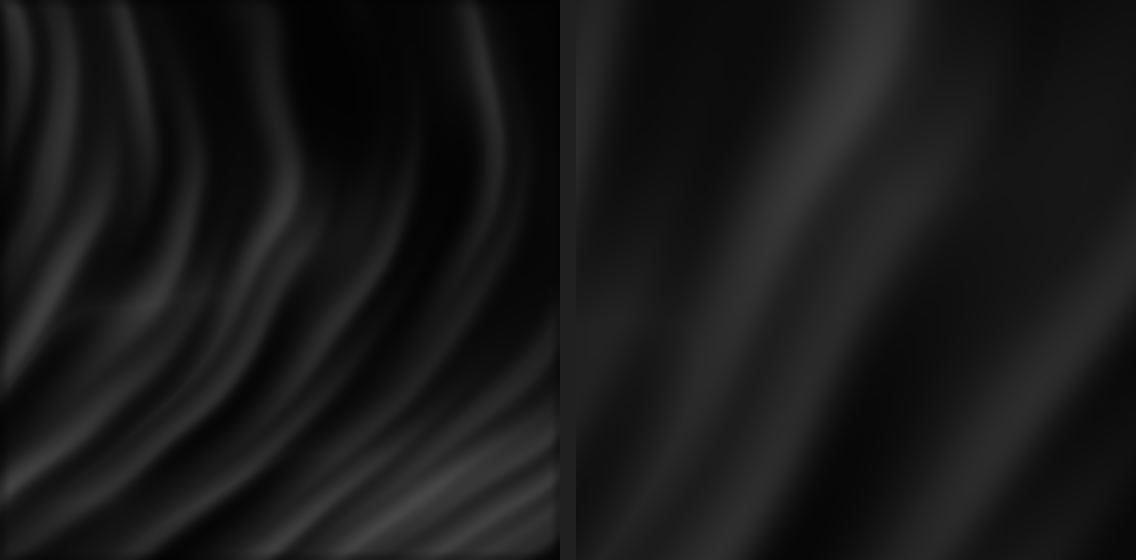
Left: the whole. Right: its middle third, enlarged.
Give the GLSL for this background, as a WebGL 2 fragment shader.

```glsl
#version 300 es
precision highp float;
// Dark smoky folds: soft grey streaks that sweep along a shared curved flow.

#define STREAKS 20          // number of streaks across the flow
#define SPACING 0.075       // distance between neighbouring streaks
#define BEND 0.9            // curvature of the flow
#define BEND_HEIGHT 0.77    // height at which the flow runs vertically
#define WARP 0.07           // irregular sway of the flow
#define STREAK_WIDTH 0.028  // soft half width of a streak
#define STREAK_REACH 0.29   // half length of a streak
#define STREAK_LIGHT 0.19   // peak brightness of a streak
#define HAZE_LIGHT 0.07     // brightness of the faint veils
#define BASE_LIGHT 0.012    // darkest grey

uniform vec2 u_resolution;
out vec4 fragColor;

float hash(vec2 p) {
    return fract(sin(dot(p, vec2(127.1, 311.7))) * 43758.5453);
}

float noise(vec2 p) {
    vec2 cell = floor(p);
    vec2 f = fract(p);
    f = f * f * f * (f * (f * 6.0 - 15.0) + 10.0);
    float low = mix(hash(cell), hash(cell + vec2(1.0, 0.0)), f.x);
    float high = mix(hash(cell + vec2(0.0, 1.0)), hash(cell + vec2(1.0, 1.0)), f.x);
    return mix(low, high, f.y);
}

// Sum of tapered streaks; "across" is the coordinate normal to the flow.
float streaks(float across, float y, float stretch) {
    float light = 0.0;
    for (int i = 0; i < STREAKS; i++) {
        float id = float(i);
        float jitter = hash(vec2(id, 3.0)) - 0.5;
        float lane = (id + 0.5 + 0.35 * jitter) * SPACING;

        // Part of this lane that lies on the canvas
        float bottom = max(0.0, BEND_HEIGHT - sqrt(lane / BEND));
        float top = lane > 1.0 ? BEND_HEIGHT - sqrt((lane - 1.0) / BEND) : 1.0;
        float middle = mix(bottom, top, fract(id * 0.618 + 0.97));

        // Steeper falloff on the right flank than on the left
        float offset = (across - lane) / stretch;
        float flank = mix(1.2, 0.8, smoothstep(-0.02, 0.02, offset));
        float side = offset / (STREAK_WIDTH * flank);
        float along = (y - middle) / (STREAK_REACH * mix(0.75, 1.2, hash(vec2(id, 7.0))));
        float strength = mix(0.65, 1.15, hash(vec2(id, 11.0)));
        light += strength * exp(-side * side - along * along);
    }
    return light;
}

// Thin veils along the ridges of noise drawn out with the flow
float haze(vec2 flow) {
    float ridge = 1.0 - abs(2.0 * noise(flow * vec2(7.0, 3.2) + 4.0) - 1.0);
    float cloud = noise(flow * vec2(4.0, 2.5) + 19.0);
    return ridge * ridge * mix(0.3, 1.2, cloud);
}

void main() {
    vec2 p = gl_FragCoord.xy / u_resolution;

    // Curved flow coordinates
    float rise = p.y - BEND_HEIGHT;
    float slope = 2.0 * BEND * rise;
    float sway = noise(p * 3.0 + 2.0) + 0.4 * noise(p * 6.0 + 8.0) - 0.7;
    float across = p.x + BEND * rise * rise + WARP * sway;

    // Calmer right half, with a nearly black hollow near the top
    float calm = mix(1.0, 0.6, smoothstep(0.5, 0.75, p.x) * smoothstep(0.1, 0.4, p.y));
    vec2 hollow = (p - vec2(0.63, 0.86)) / vec2(0.14, 0.25);
    float reach = dot(hollow, hollow);
    float open = 1.0 - 0.95 * exp(-reach * reach);

    float light = STREAK_LIGHT * calm * streaks(across, p.y, sqrt(1.0 + slope * slope));
    light += HAZE_LIGHT * haze(vec2(across, p.y));
    light = BASE_LIGHT + light * open;

    // Slight fade at the border
    vec2 margin = min(p, 1.0 - p);
    light *= mix(0.7, 1.0, smoothstep(0.0, 0.02, min(margin.x, margin.y)));

    fragColor = vec4(vec3(min(light, 0.27)), 1.0);
}
```
